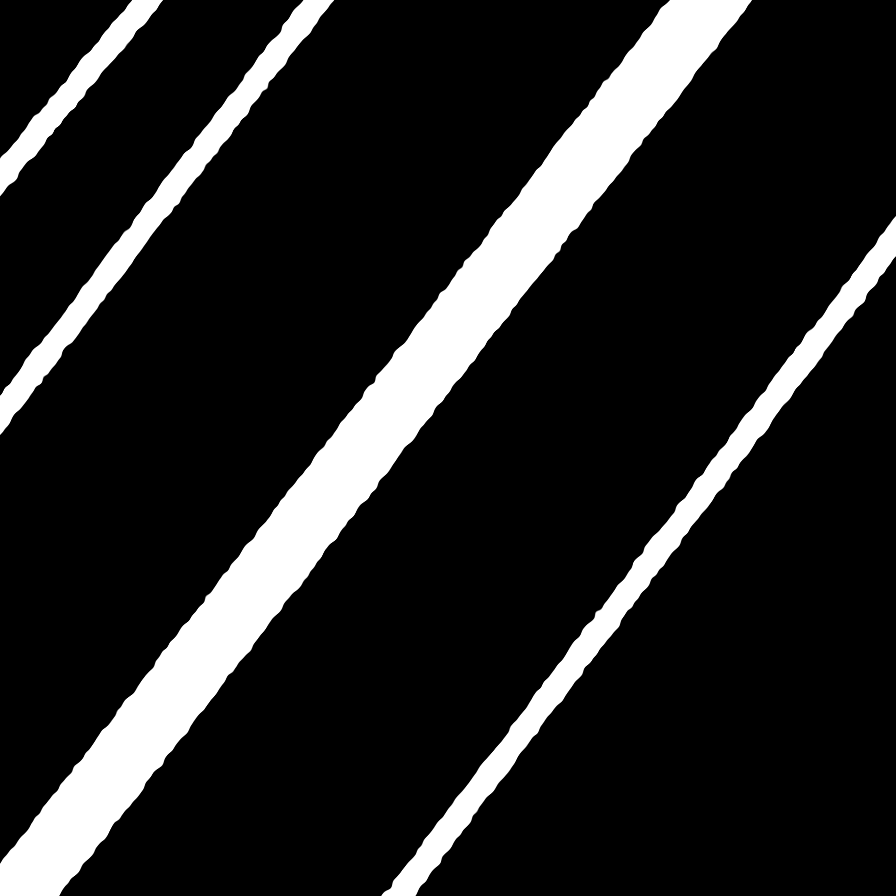
This pattern is drawn by a WebGL 2 fragment shader. Its source:

```glsl
#version 300 es
precision highp float;

uniform vec2 u_resolution;
out vec4 outColor;

// Each stripe: centre x at the top edge, horizontal run per unit of drop, half width
const int STRIPE_COUNT = 4;
const vec3 STRIPES[STRIPE_COUNT] = vec3[](
    vec3(0.1647, 0.829, 0.0174),
    vec3(0.3555, 0.768, 0.0169),
    vec3(0.7930, 0.774, 0.0470),
    vec3(1.2000, 0.7555, 0.0171)
);
const float ROUGH_SCALE = 110.0;
const float ROUGH_AMOUNT = 0.0036;
const vec3 BACKGROUND = vec3(0.0);
const vec3 STRIPE_COLOR = vec3(1.0);

float hash(vec2 p) {
    vec3 q = fract(vec3(p.xyx) * 0.1031);
    q += dot(q, q.yzx + 33.33);
    return fract((q.x + q.y) * q.z);
}

float valueNoise(vec2 p) {
    vec2 cell = floor(p);
    vec2 f = fract(p);
    f = f * f * (3.0 - 2.0 * f);
    float bottom = mix(hash(cell), hash(cell + vec2(1.0, 0.0)), f.x);
    float top = mix(hash(cell + vec2(0.0, 1.0)), hash(cell + vec2(1.0)), f.x);
    return mix(bottom, top, f.y);
}

// Signed distance to a slanted stripe, negative inside
float stripeDistance(vec2 p, vec3 stripe) {
    float centre = stripe.x - stripe.y * (1.0 - p.y);
    float across = abs(p.x - centre) - stripe.z;
    return across * inversesqrt(1.0 + stripe.y * stripe.y);
}

void main() {
    vec2 uv = gl_FragCoord.xy / u_resolution;
    float pixel = 1.0 / min(u_resolution.x, u_resolution.y);

    // Small displacement for ragged edges
    float rough = (valueNoise(uv * ROUGH_SCALE) - 0.5) * ROUGH_AMOUNT;

    // Union of all stripes
    float d = 1.0;
    for (int i = 0; i < STRIPE_COUNT; i++) {
        d = min(d, stripeDistance(uv, STRIPES[i]));
    }

    float coverage = 1.0 - smoothstep(-0.6 * pixel, 0.6 * pixel, d + rough);
    outColor = vec4(mix(BACKGROUND, STRIPE_COLOR, coverage), 1.0);
}
```
